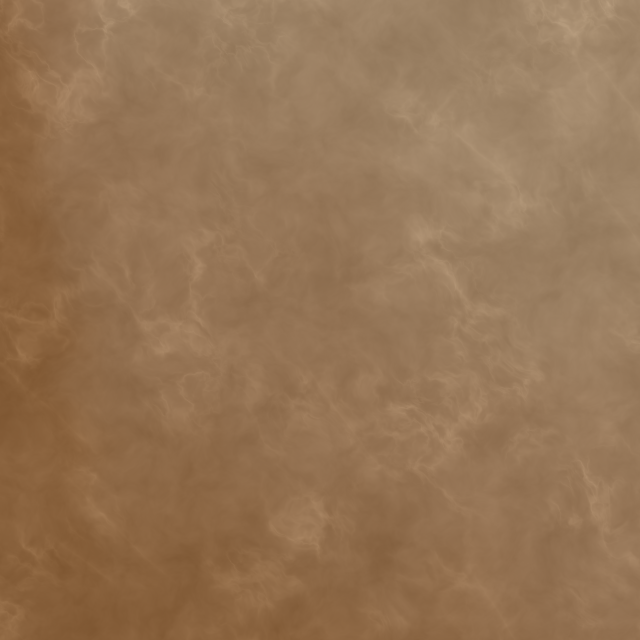
Give the GLSL for this texture, as a WebGL 2 fragment shader.

```glsl
#version 300 es
precision highp float;

#define BROWN vec3(0.538, 0.382, 0.236)
#define TAN vec3(0.588, 0.456, 0.332)
#define SAND vec3(0.630, 0.528, 0.414)
#define VEIN_TINT vec3(0.135, 0.132, 0.122)
#define VEIN_SCALE 7.5
#define VEIN_WIDTH 0.065
#define CLOUD_SCALE 6.0
#define CLOUD_CONTRAST 0.062
#define WARP 0.050
#define STREAKS 9
#define STREAK_ANGLE -0.82

uniform vec2 u_resolution;
out vec4 fragColor;

// Integer hash of a lattice cell to two values in 0..1
vec2 hash2(ivec2 cell) {
    uvec2 v = uvec2(cell) * 1664525u + 1013904223u;
    v.x += v.y * 1664525u;
    v.y += v.x * 1664525u;
    v ^= v >> 16u;
    v.x += v.y * 1664525u;
    v.y += v.x * 1664525u;
    v ^= v >> 16u;
    return vec2(v & 65535u) / 65535.0;
}

float cornerSlope(ivec2 cell, vec2 offset) {
    float angle = 6.2832 * hash2(cell).x;
    return dot(vec2(cos(angle), sin(angle)), offset);
}

float gradientNoise(vec2 p) {
    ivec2 i = ivec2(floor(p));
    vec2 f = fract(p);
    vec2 w = f * f * f * (f * (f * 6.0 - 15.0) + 10.0);
    float low = mix(cornerSlope(i, f),
                    cornerSlope(i + ivec2(1, 0), f - vec2(1, 0)), w.x);
    float high = mix(cornerSlope(i + ivec2(0, 1), f - vec2(0, 1)),
                     cornerSlope(i + ivec2(1, 1), f - vec2(1, 1)), w.x);
    return mix(low, high, w.y);
}

mat2 rotation(float a) {
    return mat2(cos(a), sin(a), -sin(a), cos(a));
}

float fbm(vec2 p) {
    float sum = 0.0, amplitude = 0.6;
    for (int i = 0; i < 5; i++) {
        sum += amplitude * gradientNoise(p);
        p = rotation(0.6) * p * 2.03 + 7.3;
        amplitude *= 0.52;
    }
    return sum;
}

// Soft crest along the zero line of the noise
float ridge(vec2 p, float width) {
    float n = fbm(p) / width;
    return exp(-sqrt(n * n + 0.06));
}

// Faint straight cracks, tapered at both ends
float streaks(vec2 p) {
    float sum = 0.0;
    for (int i = 0; i < STREAKS; i++) {
        vec2 place = hash2(ivec2(i, 31));
        vec2 shape = hash2(ivec2(i, 57));
        float angle = STREAK_ANGLE + 0.45 * (shape.x - 0.5);
        vec2 q = rotation(-angle) * (p - place);
        float reach = mix(0.07, 0.19, shape.y);
        float taper = 1.0 - smoothstep(0.2, 1.0, abs(q.x) / reach);
        float core = exp(-abs(q.y) / 0.004);
        float halo = exp(-abs(q.y) / 0.020);
        sum += taper * (0.32 * core + 0.22 * halo);
    }
    return sum;
}

void main() {
    vec2 uv = gl_FragCoord.xy / u_resolution;
    vec2 bend = vec2(fbm(uv * 7.0 + 3.1), fbm(uv * 7.0 + 41.7));
    vec2 p = uv + WARP * bend;

    // Broad drift from warm lower left to pale upper right
    float tone = -0.04 + 0.50 * uv.x + 0.72 * uv.y;
    tone -= 0.38 * (1.0 - smoothstep(0.0, 0.19, uv.x + 0.08 * bend.x));
    tone += 0.20 * fbm(uv * 2.6 + 12.4);
    vec3 color = mix(BROWN, TAN, smoothstep(0.02, 0.55, tone));
    color = mix(color, SAND, smoothstep(0.45, 1.0, tone));

    // Cloudy mottling down to a fine fleck
    float cloud = fbm(p * CLOUD_SCALE + 23.0);
    float mottle = fbm(p * CLOUD_SCALE * 3.2 + 5.0);
    float fleck = fbm(p * CLOUD_SCALE * 8.0 + 51.0);
    color += CLOUD_CONTRAST * (cloud + 0.6 * mottle + 0.4 * fleck);

    // Patchy network of wisps, stretched along the cracks
    vec2 along = rotation(-STREAK_ANGLE) * p * vec2(0.75, 1.15);
    float patches = smoothstep(-0.22, 0.32, fbm(uv * 4.6 + 61.0));
    float wisps = ridge(along * VEIN_SCALE + 17.0, VEIN_WIDTH) * patches;
    float threads = ridge(along * VEIN_SCALE * 2.1 + 80.0, VEIN_WIDTH)
                  * patches * patches;
    float cracks = streaks(uv + 0.25 * WARP * bend)
                 * (0.6 + 0.9 * clamp(mottle + 0.4, 0.0, 1.0));
    float vein = 0.50 * wisps + 0.42 * threads + 0.45 * cracks;
    color += VEIN_TINT * (vein - 0.13);

    fragColor = vec4(clamp(color, 0.0, 1.0), 1.0);
}
```
